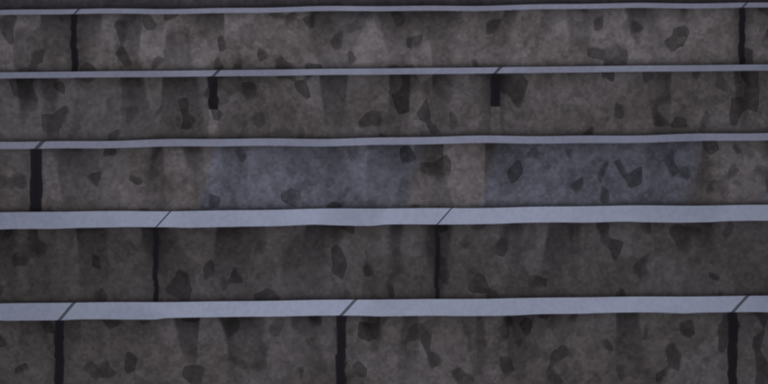
Write a WebGL 2 fragment shader that draws this texture.

```glsl
#version 300 es
precision highp float;
// Five worn stone steps seen from the front: pale treads over dark, stained risers.
// Steps are layered from top to bottom in a loop; the joints of each step follow a
// spacing formula, and smooth cellular noise gives the grain, blotches and streaks.
uniform vec2 u_resolution;
out vec4 outColor;

// Lengths are in canvas heights, measured from the lower left.
const int STEPS = 5;
// Tread top at the left, tread thickness, riser tone, amount of cool patches.
const vec4 STEP[STEPS] = vec4[](
  vec4(0.974, 0.014, 0.345, 0.0), vec4(0.812, 0.017, 0.290, 0.0),
  vec4(0.632, 0.020, 0.315, 1.0), vec4(0.447, 0.044, 0.250, 0.0),
  vec4(0.210, 0.044, 0.275, 0.0));
// First joint, gap to the next joint, half width, depth down the riser.
const vec4 JOINT[STEPS] = vec4[](
  vec4(0.193, 1.740, 0.008, 0.30), vec4(0.555, 0.734, 0.012, 0.085),
  vec4(0.094, 3.000, 0.016, 0.30), vec4(0.406, 0.732, 0.006, 0.30),
  vec4(0.154, 0.734, 0.012, 0.30));
const float GAP_GROWTH = 0.286;   // extra gap before the third joint
const float SLOPE = 0.0105;       // rise of the treads to the right
const float SOFTNESS = 0.0035;    // half width of a blurred edge
const float PATCH_START = 0.547;
const float PATCH_GAP = 0.734;
const float PATCH_SHARE = 0.75;
const vec3 WARM_TINT = vec3(1.03, 0.97, 0.99);
const vec3 COOL_TINT = vec3(0.96, 0.97, 1.10);
const vec3 TREAD_THIN = vec3(0.43, 0.44, 0.51);
const vec3 TREAD_WIDE = vec3(0.50, 0.52, 0.60);
const vec3 GAP_COLOR = vec3(0.085, 0.08, 0.10);
const vec3 UPPER_RISER = vec3(0.21, 0.20, 0.22);

vec3 hash3(vec2 p) {
  vec3 q = fract(vec3(p.xyx) * vec3(0.1031, 0.1030, 0.0973));
  q += dot(q, q.yxz + 33.33);
  return fract((q.xxy + q.yzz) * q.zyx);
}

// Blend of random tones held by scattered cell points.
float cellNoise(vec2 p) {
  vec2 cell = floor(p);
  float tone = 0.0, total = 0.0;
  for (int j = -1; j <= 1; j++)
    for (int i = -1; i <= 1; i++) {
      vec2 id = cell + vec2(i, j);
      vec3 h = hash3(id + 50.0);
      vec2 d = id + h.xy - p;
      float w = exp(-7.0 * dot(d, d));
      tone += w * h.z;
      total += w;
    }
  return tone / total;
}

float below(float edge, float v) {
  float s = max(SOFTNESS, 0.7 / u_resolution.y);
  return 1.0 - smoothstep(edge - s, edge + s, v);
}

// Distance along x to the nearest joint of a step.
float jointDistance(vec4 joint, float x) {
  float nearest = 9.0;
  for (int i = 0; i < 3; i++) {
    float n = float(i);
    float at = joint.x + n * joint.y + GAP_GROWTH * 0.5 * n * (n - 1.0);
    nearest = min(nearest, abs(x - at));
  }
  return nearest;
}

void main() {
  vec2 p = gl_FragCoord.xy / u_resolution.y;

  // Weathering shared by all steps
  float blotch = cellNoise(p * vec2(7.0, 10.0));
  float streak = cellNoise(p * vec2(19.0, 4.5) + 7.0);
  float medium = cellNoise(p * 48.0);
  float fine = cellNoise(p * 115.0);
  float pits = smoothstep(0.73, 0.92, cellNoise(p * vec2(30.0, 24.0) + 19.0));
  float grain = 1.0 + 0.22 * (blotch - 0.5) + 0.17 * (medium - 0.5) + 0.17 * (fine - 0.5);
  float wobble = 0.0016 * sin(p.x * 9.0) + 0.0009 * sin(p.x * 23.0 + 1.0);

  vec3 color = UPPER_RISER * grain;
  for (int i = 0; i < STEPS; i++) {
    vec4 s = STEP[i], joint = JOINT[i];
    float top = s.x + SLOPE * p.x + wobble * sin(float(i) * 2.0 + 1.0);
    float front = top - s.y + 0.006 * (blotch - 0.5) * smoothstep(0.01, 0.05, s.y);
    float depth = front - p.y;
    float wide = smoothstep(0.015, 0.040, s.y);

    // Dark seam where the riser above meets this tread
    color *= 1.0 - 0.62 * exp(-max(p.y - top, 0.0) / 0.008);

    // Riser with stains running down from its upper edge
    float slant = p.x + 0.25 * depth - PATCH_START;
    float cycle = fract(slant / PATCH_GAP);
    float cool = s.w * step(0.0, slant) * smoothstep(0.0, 0.03, cycle)
      * (1.0 - smoothstep(PATCH_SHARE - 0.04, PATCH_SHARE + 0.04, cycle));
    float stain = smoothstep(0.45, 0.85, streak) * exp(-max(depth, 0.0) / 0.11);
    float lip = exp(-max(depth, 0.0) / 0.018);
    vec3 riser = s.z * mix(WARM_TINT, COOL_TINT, max(cool, 0.25 * blotch)) * grain;
    riser *= (1.0 - 0.42 * stain * (1.0 - 0.6 * cool)) * (1.0 - 0.28 * lip) * (1.0 - 0.3 * pits);

    // Vertical joints, with a soft dirty rim
    float gap = jointDistance(joint, p.x + 0.006 * (medium - 0.5));
    float reach = below(joint.w, depth);
    riser *= 1.0 - 0.3 * exp(-gap / 0.016) * reach;
    riser = mix(riser, GAP_COLOR, 0.85 * below(joint.z, gap) * reach);
    riser *= 1.0 + 0.2 * below(joint.z, gap) * (1.0 - reach);

    // Tread, cracked at a slant above each joint
    float crack = jointDistance(joint, p.x + 0.9 * depth);
    vec3 tread = mix(TREAD_THIN, TREAD_WIDE, wide) * (1.0 + 0.1 * (blotch - 0.5) + 0.05 * (fine - 0.5));
    tread *= 1.0 - 0.45 * below(joint.z * 0.4, crack);
    color = mix(color, mix(tread, riser, below(front, p.y)), below(top, p.y));
  }

  // Light falls off toward both sides
  float side = p.x - 0.5 * u_resolution.x / u_resolution.y;
  outColor = vec4(color * (1.02 - 0.13 * side * side), 1.0);
}
```
